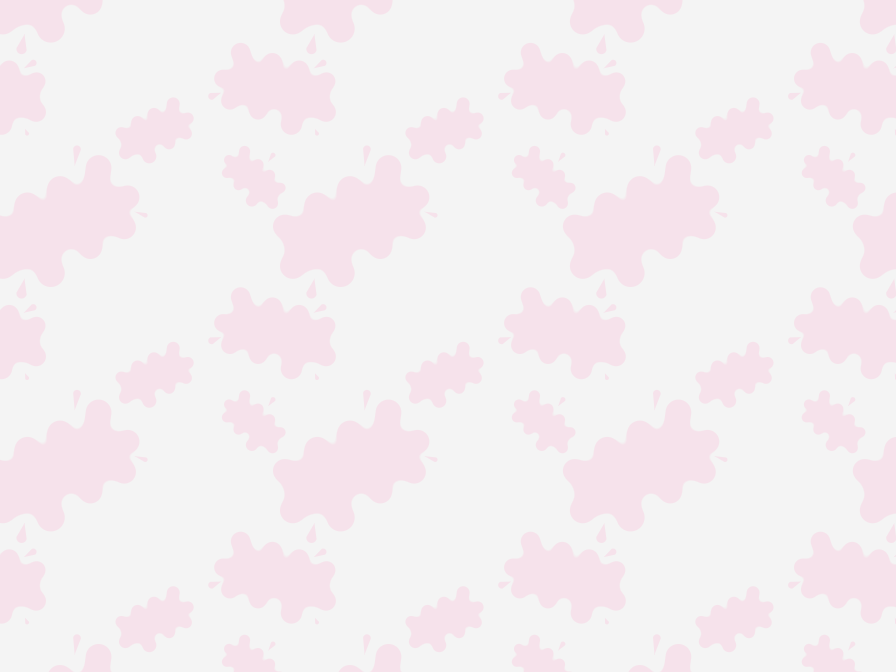
Write a Shadertoy shader that draws this pattern.

```glsl
// Repeating pale pink paint splats with small droplets on an off-white ground.

#define CANVAS_HEIGHT 576.0
#define TILE vec2(248.5, 209.5)
#define GROUND vec3(0.956, 0.956, 0.956)
#define PINK vec3(0.965, 0.888, 0.920)
#define BODY_RADIUS 21.5
#define FILLET 12.0

// Lobe tips of one splat: centre and radius
const vec3 LOBES[9] = vec3[9](
    vec3(31, -46, 11), vec3(56, -21, 10), vec3(53, 5, 10),
    vec3(24, 22, 10), vec3(-10, 44, 12), vec3(-51, 38, 11),
    vec3(-58, 4, 10), vec3(-30, -14, 11), vec3(-2, -28, 11));

// Splats in a tile: centre, signed scale (negative is mirrored), turn
const vec4 SPLATS[4] = vec4[4](
    vec4(302, 190, 1.0, 0.0), vec4(236, 75, -0.76, 0.19),
    vec4(133, 112, 0.5, 0.0), vec4(217, 152.5, -0.43, -0.28));

// Droplets in a tile: pointed end, then centre of the round end
const vec4 DROPS[7] = vec4[7](
    vec4(312.5, 142, 314.5, 128), vec4(364, 181.5, 373, 184.5),
    vec4(269.5, 239, 267, 251.5), vec4(189.5, 79.5, 181.5, 82.5),
    vec4(269, 58.5, 277, 54), vec4(270, 110.5, 271.7, 114.5),
    vec4(230, 138.5, 234, 133));
const float DROP_RADII[7] = float[7](3.3, 2.0, 4.4, 3.0, 2.8, 1.7, 2.1);

// Offset to the nearest repeat of a point
vec2 wrapTile(vec2 p) {
    return p - TILE * floor(p / TILE + 0.5);
}

float smoothUnion(float a, float b, float k) {
    float h = max(k - abs(a - b), 0.0) / k;
    return min(a, b) - 0.25 * k * h * h;
}

float segmentParam(vec2 p, vec2 a, vec2 b) {
    return clamp(dot(p - a, b - a) / dot(b - a, b - a), 0.0, 1.0);
}

float segmentDistance(vec2 p, vec2 a, vec2 b) {
    return length(p - mix(a, b, segmentParam(p, a, b)));
}

// Long body with a rounded arm reaching out to each lobe
float splatDistance(vec2 p) {
    vec2 axisA = vec2(-34, 17), axisB = vec2(26, -9);
    float d = segmentDistance(p, axisA, axisB) - BODY_RADIUS;
    for (int i = 0; i < 9; i++) {
        vec2 tip = LOBES[i].xy;
        vec2 root = mix(axisA, axisB, segmentParam(tip, axisA, axisB));
        d = smoothUnion(d, segmentDistance(p, root, tip) - LOBES[i].z, FILLET);
    }
    return d;
}

// Tapered stroke from a point to a round end
float dropDistance(vec2 p, vec2 roundEnd, float radius) {
    float t = segmentParam(p, vec2(0), roundEnd);
    return length(p - roundEnd * t) - radius * t;
}

void mainImage(out vec4 fragColor, in vec2 fragCoord) {
    // Canvas units with y running down
    float pixel = CANVAS_HEIGHT / iResolution.y;
    vec2 p = vec2(fragCoord.x, iResolution.y - fragCoord.y) * pixel;
    float d = CANVAS_HEIGHT;

    // Splats: place, turn, mirror and scale
    for (int i = 0; i < 4; i++) {
        vec4 s = SPLATS[i];
        vec2 q = wrapTile(p - s.xy);
        float c = cos(s.w), n = sin(s.w);
        q = vec2(q.x * c - q.y * n, q.x * n + q.y * c);
        q.x *= sign(s.z);
        float size = abs(s.z);
        d = min(d, splatDistance(q / size) * size);
    }

    // Droplets
    for (int i = 0; i < 7; i++) {
        vec4 s = DROPS[i];
        d = min(d, dropDistance(wrapTile(p - s.xy), s.zw - s.xy, DROP_RADII[i]));
    }

    // Flat fill with a one-pixel soft edge
    float cover = clamp(0.5 - d / pixel, 0.0, 1.0);
    fragColor = vec4(mix(GROUND, PINK, cover), 1.0);
}
```
